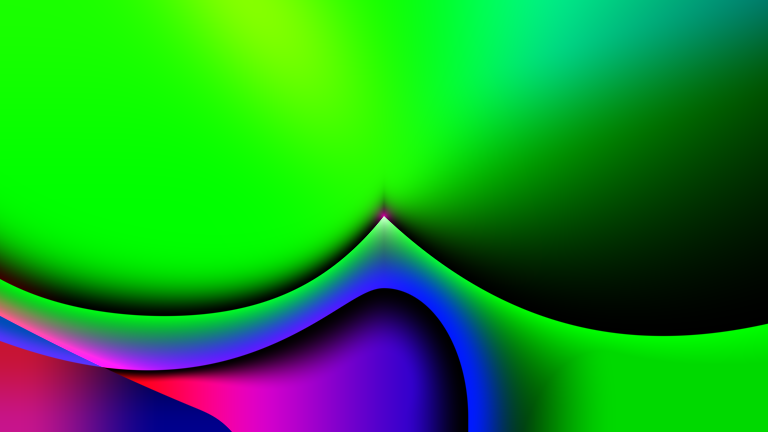
Reproduce this background procedurally as a WebGL 2 fragment shader.

```glsl
#version 300 es
precision highp float;
// Draws folded neon sheets: a green sky over a cusped ridge, with a violet dome and a magenta sheet below.

uniform vec2 u_resolution;
out vec4 fragColor;

// Lengths are in canvas heights; x is zero at the centre, y is zero at the bottom.
const vec2 TIP = vec2(0.0, 0.5);
const vec4 RIDGE_LEFT = vec4(1.253, -2.524, 2.439, -1.1);
const vec4 RIDGE_RIGHT = vec4(0.945, -0.929, 0.204, 0.0);
const vec2 DOME_CENTER = vec2(0.0, 0.033);
const vec2 DOME_RADII = vec2(0.195, 0.3);
const float DOME_ROUNDING = 0.06;
const float RIM_GLOW = 0.08;
const float SHEET_START = -0.889;
const vec3 TIP_GLOW = vec3(0.85, 0.0, 0.65);
const vec3 SLIVER_NEAR = vec3(0.35, 0.2, 1.0);
const vec3 SLIVER_FAR = vec3(0.0, 0.3, 0.72);

float ridgeHeight(float x) {
    float a = abs(x);
    vec4 c = x < 0.0 ? RIDGE_LEFT : RIDGE_RIGHT;
    return TIP.y - a * (c.x + a * (c.y + a * (c.z + a * c.w)));
}

// Positive outside the dome: a long soft slope on the left, an ellipse on the right.
float domeDistance(vec2 p) {
    if (p.x < 0.0) {
        float s = length(vec2(p.x, DOME_ROUNDING)) - DOME_ROUNDING;
        float top = DOME_CENTER.y + DOME_RADII.y;
        return p.y - top + s * (0.84 - 1.05 * s + 0.26 * s * s);
    }
    vec2 q = vec2(p.x, max(p.y - DOME_CENTER.y, 0.0));
    float r = max(length(q / DOME_RADII), 1e-3);
    return length(q) * (1.0 - 1.0 / r);
}

float sheetHeight(float x) {
    float u = x - SHEET_START;
    float bend = max(u - 0.45, 0.0);
    return 0.269 - 0.53 * u + 0.13 * u * u - 33.0 * bend * bend * bend;
}

vec3 skyColor(vec2 p, float height) {
    float a = abs(p.x);
    float right = max(p.x, 0.0);
    float fade = p.x < 0.0 ? 0.04 + 0.045 * a
                           : 0.04 + 1.15 * right * right / (right + 0.08);
    float light = 1.0 - exp(-pow(max(height, 0.0) / fade, 1.6));

    // Yellow plume leaning left from the tip, teal sweep to the upper right
    float lean = (p.x + 0.62 * (p.y - TIP.y)) / 0.2;
    float rise = smoothstep(0.5, 1.0, p.y);
    float red = mix(0.12, 0.42, rise) * exp(-lean * lean);
    red += 0.1 * rise * (1.0 - smoothstep(-0.2, 0.2, p.x));
    float teal = 0.55 * smoothstep(-0.05, 0.45, p.x)
               * smoothstep(0.5, 0.78, p.y - 0.3 * p.x);
    vec3 color = vec3(red * light, light, teal * mix(light, 1.0, 0.6));

    // Small glow at the cusp and a faint ember at the far left
    color += TIP_GLOW * exp(-distance(p, TIP) / 0.014);
    color.r += 0.25 * exp(-height / 0.04) * (1.0 - smoothstep(-0.89, -0.7, p.x));
    return color;
}

// Band between the ridge and the dome
vec3 bandColor(vec2 p, float depth, float dome, float aboveSheet) {
    float d = max(depth, 0.0);
    float e = max(dome, 0.0);
    float t = d / max(d + e, 1e-4);
    float green = max(0.1 + 0.9 * pow(max(1.0 - t, 0.0), 1.5),
                      0.85 * smoothstep(0.0, 0.35, e) * step(0.0, p.x));
    float blue = exp(-e * e / (RIM_GLOW * RIM_GLOW));
    float red = 0.4 * t * t * (1.0 - smoothstep(-0.2, 0.15, p.x));
    red += exp(-max(aboveSheet, 0.0) / 0.045) * smoothstep(0.0, 0.4, t);
    float white = exp(-distance(p, TIP) / 0.04);
    return vec3(red, green, blue) + white * vec3(0.9, 0.1, 0.9);
}

vec3 domeColor(vec2 p, float dome) {
    float edge = mix(0.03, 0.15, smoothstep(-0.5, -0.1, p.x));
    float shade = smoothstep(0.0, edge, -dome);
    float red = mix(1.0, 0.1, smoothstep(-0.45, 0.2, p.x));
    float blue = 0.8 * smoothstep(-0.65, -0.25, p.x);
    return shade * vec3(red, 0.0, blue);
}

vec3 sheetColor(vec2 p) {
    float warm = 1.0 - smoothstep(-0.85, -0.5, p.x);
    float blue = mix(0.55, 0.2, smoothstep(0.0, 0.2, p.y));
    return vec3(0.78 * warm, 0.08 * warm, blue);
}

void main() {
    vec2 p = (gl_FragCoord.xy - vec2(0.5 * u_resolution.x, 0.0)) / u_resolution.y;
    float soft = 0.8 / u_resolution.y;
    float height = p.y - ridgeHeight(p.x);
    float dome = domeDistance(p);
    float aboveSheet = p.y - sheetHeight(p.x);

    // Layer each pair of surfaces with smooth edges
    float outside = smoothstep(-soft, soft, dome);
    vec3 upper = mix(domeColor(p, dome), bandColor(p, -height, dome, aboveSheet), outside);
    vec3 sliver = mix(SLIVER_NEAR, SLIVER_FAR, smoothstep(0.0, 0.05, dome));
    vec3 lower = mix(sheetColor(p), sliver, outside);
    vec3 color = mix(lower, upper, smoothstep(-soft, soft, aboveSheet));
    color = mix(color, skyColor(p, height), smoothstep(-soft, soft, height));
    fragColor = vec4(clamp(color, 0.0, 1.0), 1.0);
}
```
